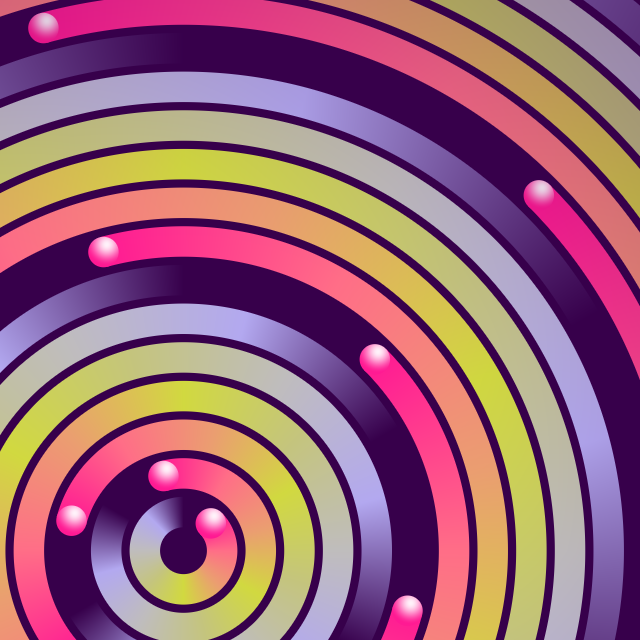
Reproduce this background procedurally as a Shadertoy shader.

```glsl
// Concentric arcs around an off-centre point, each led by a glossy ball.
// Every ring starts a sixth of a turn after the one inside it; its colour
// runs clockwise from hot pink to lavender and fades into the dark ground.

#define CENTRE vec2(0.2867, 0.1395)  // common centre of the rings
#define SPACING 0.0604               // distance between neighbouring rings
#define HALF_WIDTH 0.0238            // half the thickness of a band
#define FIRST_TURN 0.125             // head of the innermost ring, in turns
#define TURN_STEP (1.0 / 6.0)        // added turn per ring
#define SHADE 0.3                    // strength of the outer darkening
#define GROUND vec3(0.215, 0.0, 0.295)
#define HOT_PINK vec3(1.0, 0.10, 0.575)
#define SHINE vec3(1.0, 0.95, 0.98)

const float TAU = 6.2831853;

// Colour along a band, t in turns behind the head.
vec3 bandColour(float t) {
    const vec3 stops[8] = vec3[8](
        HOT_PINK,
        vec3(1.00, 0.43, 0.53),   // salmon
        vec3(0.92, 0.62, 0.44),   // peach
        vec3(0.82, 0.85, 0.25),   // yellow
        vec3(0.77, 0.77, 0.49),   // olive grey
        vec3(0.75, 0.74, 0.74),   // silver
        vec3(0.70, 0.66, 0.94),   // lavender
        GROUND);
    float s = min(t * 8.0, 7.0);
    int i = min(int(s), 6);
    return mix(stops[i], stops[i + 1], s - float(i));
}

// Ball colour, q measured in ball radii from its middle.
vec3 ballColour(vec2 q) {
    float glow = 1.0 - smoothstep(0.0, 1.4, length(q - vec2(0.22, 0.5)));
    return mix(HOT_PINK, SHINE, glow);
}

// Antialiased coverage of the inside of a signed distance.
float cover(float d) {
    return clamp(0.5 - d * iResolution.y, 0.0, 1.0);
}

void mainImage(out vec4 fragColor, in vec2 fragCoord) {
    vec2 p = fragCoord / iResolution.y - CENTRE;
    float radius = length(p);

    // Ring under this pixel and the place of its head
    float ring = max(floor(radius / SPACING - 0.5), 0.0);
    float ringRadius = (ring + 1.0) * SPACING;
    float headTurn = FIRST_TURN + ring * TURN_STEP;
    vec2 head = ringRadius * vec2(cos(headTurn * TAU), sin(headTurn * TAU));

    // Band
    float behind = fract(headTurn - atan(p.y, p.x) / TAU);
    float band = cover(abs(radius - ringRadius) - HALF_WIDTH);
    vec3 colour = mix(GROUND, bandColour(behind), band);

    // Ball
    vec2 fromHead = p - head;
    float ball = cover(length(fromHead) - HALF_WIDTH);
    colour = mix(colour, ballColour(fromHead / HALF_WIDTH), ball);

    // Outer darkening
    colour = mix(colour, GROUND, SHADE * smoothstep(0.45, 1.25, radius));
    fragColor = vec4(colour, 1.0);
}
```
